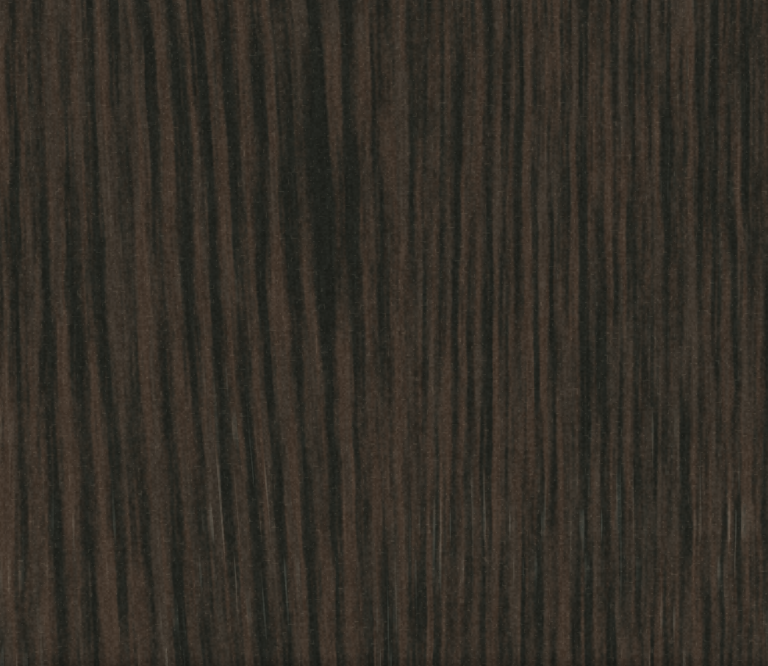
This texture is drawn by a Shadertoy shader. Its source:

```glsl
float hash(vec2 p) {
    vec3 q = fract(vec3(p.xyx) * 0.1031);
    q += dot(q, q.yzx + 33.33);
    return fract((q.x + q.y) * q.z);
}

float noise(vec2 p) {
    vec2 i = floor(p), f = fract(p);
    f = f * f * (3.0 - 2.0 * f);
    return mix(mix(hash(i), hash(i + vec2(1, 0)), f.x),
               mix(hash(i + vec2(0, 1)), hash(i + vec2(1, 1)), f.x), f.y);
}

// Signed noise drawn out along the trunk
float fibre(vec2 p, float across, float along, float seed) {
    return noise(vec2(p.x * across, p.y * along) + seed) - 0.5;
}

void mainImage(out vec4 fragColor, in vec2 fragCoord) {
    vec2 p = fragCoord / iResolution.y;

    // Growth lines lean left of the middle and run straight on the right
    vec2 q = p;
    float lean = smoothstep(-0.1, 0.3, p.x) * (1.0 - smoothstep(0.38, 0.68, p.x));
    q.x += 0.07 * lean * (p.y - 0.5);
    q.x += 0.008 * (noise(p * vec2(3.0, 2.2) + 7.0) - 0.5);
    q.x += 0.003 * (noise(p * vec2(20.0, 14.0) + 31.0) - 0.5);

    // Bands: broad and even on the left, narrow and uneven on the right
    float fine = smoothstep(0.48, 0.68, p.x);
    float broadPhase = 150.0 * q.x + 3.0 * fibre(q, 7.0, 1.4, 50.0);
    float broadBands = 0.27 * sin(broadPhase) + 0.45 * fibre(q, 60.0, 3.5, 3.0);
    float finePhase = 255.0 * q.x + 5.0 * fibre(q, 11.0, 1.2, 57.0);
    float fineBands = 0.15 * sin(finePhase) + 0.42 * fibre(q, 95.0, 2.5, 11.0)
                    + 0.35 * fibre(q, 160.0, 4.0, 23.0);
    float band = 0.53 + mix(broadBands, fineBands, fine);
    band += 0.4 * fibre(q, 210.0, 9.0, 41.0);
    band += 0.22 * fibre(q, 130.0, 22.0, 47.0);
    band += 0.16 * fibre(q, 12.0, 3.0, 61.0);

    // Merged dark heartwood near the upper middle
    vec2 knot = (q - vec2(0.48, 0.69)) / vec2(0.065, 0.18);
    band -= 0.4 * exp(-dot(knot, knot)) * (1.0 + 1.2 * fibre(q, 45.0, 5.0, 83.0));

    // Ragged vein edges
    band += 0.2 * (noise(p * vec2(230.0, 130.0) + 13.0) - 0.5);
    float wood = smoothstep(0.1, 0.88, band);
    vec3 darkVein = vec3(0.13, 0.137, 0.117);
    vec3 brownWood = vec3(0.263, 0.215, 0.175);
    vec3 color = mix(darkVein, brownWood, wood);

    // Greyish worn streaks between the brown ones
    float worn = smoothstep(0.0, 0.3, fibre(q, 110.0, 7.0, 173.0)
               + 0.5 * fibre(p, 6.0, 4.0, 191.0));
    color = mix(color, vec3(0.215, 0.207, 0.18), 0.42 * worn * wood);

    // Hair-thin fibres
    color *= 1.0 + 0.17 * fibre(q, 260.0, 14.0, 97.0);

    // Pale open pores, mostly in the lower part
    float pores = smoothstep(0.18, 0.46, fibre(q, 210.0, 14.0, 131.0));
    pores *= smoothstep(0.35, 0.75, noise(p * vec2(12.0, 5.0) + 71.0));
    pores *= mix(1.0, 0.25, smoothstep(0.15, 0.6, p.y));
    color += vec3(0.085, 0.09, 0.085) * pores;

    // Fine surface grain with a few bright specks
    float grain = noise(p * 330.0) + 0.6 * noise(p * 190.0 + 5.0) - 0.8;
    color += 0.05 * grain * mix(0.65, 1.0, wood);
    float specks = smoothstep(0.8, 1.0, noise(p * 240.0 + 43.0));
    color += vec3(0.05, 0.046, 0.04) * specks;

    // Shade along the lower edge
    color *= mix(0.85, 1.0, smoothstep(0.0, 0.02, p.y));
    fragColor = vec4(color, 1.0);
}
```
